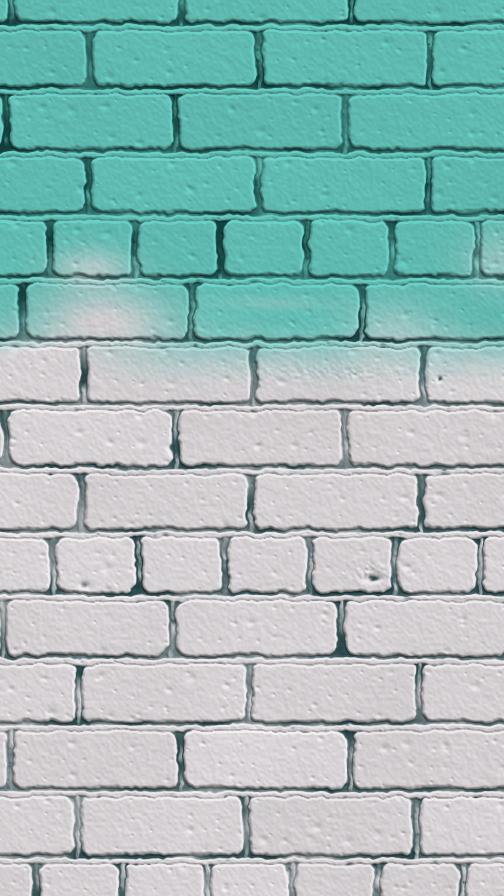
Reproduce this texture procedurally as a Shadertoy shader.

```glsl
// Painted brick wall: teal paint fading down into white, lit from the upper right.

const float WALL_HEIGHT = 768.0;   // wall units in one canvas height
const float BRICK_LENGTH = 145.5;
const float COURSE_HEIGHT = 54.4;
const vec3 WHITE_PAINT = vec3(0.83, 0.815, 0.825);
const vec3 TEAL_PAINT = vec3(0.37, 0.725, 0.69);
const vec3 SHADOW_TINT = vec3(0.20, 0.34, 0.35);

// Horizontal position of the first upright joint in each course, top down
const float JOINT_START[15] = float[15](10.0, 77.0, 5.0, 76.0, 43.0, 19.0, 72.0,
    5.0, 70.0, 46.0, 2.0, 68.0, 9.0, 66.0, 31.0);

float hash(vec2 p) {
    vec3 q = fract(vec3(p.xyx) * 0.1031);
    q += dot(q, q.yzx + 33.33);
    return fract((q.x + q.y) * q.z);
}

float noise(vec2 p) {
    vec2 cell = floor(p), f = fract(p);
    f = f * f * (3.0 - 2.0 * f);
    return mix(mix(hash(cell), hash(cell + vec2(1, 0)), f.x),
               mix(hash(cell + vec2(0, 1)), hash(cell + vec2(1, 1)), f.x), f.y);
}

float fbm(vec2 p) {
    float sum = 0.0, amplitude = 0.5;
    for (int i = 0; i < 4; i++) {
        sum += amplitude * noise(p);
        p = p * 2.03 + 17.7;
        amplitude *= 0.5;
    }
    return sum;
}

// Soft elliptical spot, 1 at its centre
float blob(vec2 p, vec2 centre, vec2 radius) {
    vec2 q = (p - centre) / radius;
    return exp(-dot(q, q));
}

float roundedBox(vec2 p, vec2 halfSize, float radius) {
    vec2 q = abs(p) - halfSize + radius;
    return length(max(q, 0.0)) + min(max(q.x, q.y), 0.0) - radius;
}

// Small dents scattered one per cell
float dents(vec2 p, float size) {
    vec2 cell = floor(p / size);
    vec2 centre = (cell + 0.25 + 0.5 * vec2(hash(cell), hash(cell + 41.0))) * size;
    float radius = size * mix(0.05, 0.12, hash(cell + 83.0));
    return step(0.6, hash(cell + 127.0)) * blob(p, centre, vec2(radius * 1.3, radius));
}

// xy: position inside the brick cell, zw: brick index and course index
vec4 brickCell(vec2 p) {
    float course = p.y < 567.0 ? (p.y - 24.0) / 54.3 : 10.0 + (p.y - 567.0) / 57.0;
    float row = clamp(floor(course) + 1.0, 0.0, 14.0);
    float period = mod(row, 5.0) == 4.0 ? BRICK_LENGTH * 0.503 : BRICK_LENGTH;
    float along = p.x - JOINT_START[int(row)];
    return vec4(mod(along, period), fract(course) * COURSE_HEIGHT,
                floor(along / period), row);
}

// Relief of bricks, mortar and rough paint
float wallRelief(vec2 p) {
    vec2 wobble = vec2(noise(p / 11.0), noise(p / 11.0 + 57.0)) - 0.5;
    wobble += 0.5 * (vec2(noise(p / 4.0 + 9.0), noise(p / 4.0 + 71.0)) - 0.5);
    vec2 q = p + 3.0 * wobble;
    vec4 cell = brickCell(q);
    float period = mod(cell.w, 5.0) == 4.0 ? BRICK_LENGTH * 0.503 : BRICK_LENGTH;

    // Brick face with worn corners
    vec2 low = vec2(2.0, 1.5), high = vec2(period - 2.5, 50.0);
    float corner = mix(5.0, 11.0, hash(cell.zw + 5.0));
    float edge = roundedBox(cell.xy - 0.5 * (low + high), 0.5 * (high - low), corner);
    float brick = 1.0 - smoothstep(-3.0, 1.0, edge);

    // Raised bed mortar and sunken upright mortar
    float bedDistance = min(cell.y, COURSE_HEIGHT - cell.y);
    float bed = (1.0 - smoothstep(1.0, 4.0, bedDistance)) * mix(0.6, 0.95, noise(p / 14.0));
    float sideDistance = abs(min(cell.x, period - cell.x) - 0.5);
    float upright = (1.0 - smoothstep(0.0, 3.0, sideDistance)) * 0.6 * noise(p / 12.0 + 31.0);
    float relief = max(brick, max(bed, upright));

    // Rough texture, crumbly patches, dents and a few deep holes
    float rough = 1.0 + 1.5 * blob(p, vec2(285, 319), vec2(65, 6))
                + 3.0 * blob(p, vec2(318, 490), vec2(16, 9));
    relief += rough * (0.14 * (fbm(p / 6.0) - 0.47) + 0.10 * (noise(p / 2.6) - 0.5));
    relief -= 0.3 * dents(p, 26.0) + 0.2 * dents(p + 13.0, 15.0);
    relief -= 0.9 * blob(p, vec2(377, 325), vec2(2.2));
    relief -= 0.8 * blob(p, vec2(72, 502), vec2(4, 3));
    relief -= 0.8 * blob(p, vec2(320, 496), vec2(7, 3));
    return relief;
}

// Share of teal paint, sprayed unevenly over the white
float tealCover(vec2 p) {
    float drift = 22.0 * (fbm(p / 45.0) - 0.47);
    float cover = 1.0 - smoothstep(268.0, 338.0, p.y + drift);
    float bare = 0.95 * blob(p, vec2(88, 274), vec2(58, 25))
               + 0.65 * blob(p, vec2(78, 230), vec2(34, 17))
               + 0.40 * blob(p, vec2(335, 278), vec2(42, 22))
               + 0.45 * blob(p, vec2(428, 225), vec2(32, 25))
               + 0.60 * blob(p, vec2(25, 315), vec2(50, 22))
               + 0.25 * blob(p, vec2(235, 260), vec2(45, 6));
    return clamp(cover - bare, 0.0, 1.0);
}

void mainImage(out vec4 fragColor, in vec2 fragCoord) {
    vec2 p = vec2(fragCoord.x, iResolution.y - fragCoord.y) * WALL_HEIGHT / iResolution.y;

    // Slanted light from the slope of the relief
    float relief = wallRelief(p);
    vec2 reach = vec2(0.9, 0.0);
    vec2 slope = vec2(wallRelief(p + reach.xy) - wallRelief(p - reach.xy),
                      wallRelief(p + reach.yx) - wallRelief(p - reach.yx)) / (2.0 * reach.x);
    float light = clamp(1.0 - 1.5 * dot(slope, vec2(0.5, -0.85)), 0.5, 1.12);

    // Paint, with slight variation from brick to brick
    vec3 color = mix(WHITE_PAINT, TEAL_PAINT, tealCover(p));
    vec4 cell = brickCell(p);
    color *= 0.985 + 0.03 * hash(cell.zw + 19.0) + 0.05 * (fbm(p / 70.0) - 0.47);
    color *= light;

    // Dark gaps of varying depth
    float gap = smoothstep(0.3, 0.9, 1.0 - relief) * mix(0.4, 1.15, noise(p / 23.0 + 3.0));
    color = mix(color, color * SHADOW_TINT, clamp(gap, 0.0, 1.0));
    fragColor = vec4(clamp(color, 0.0, 1.0), 1.0);
}
```
